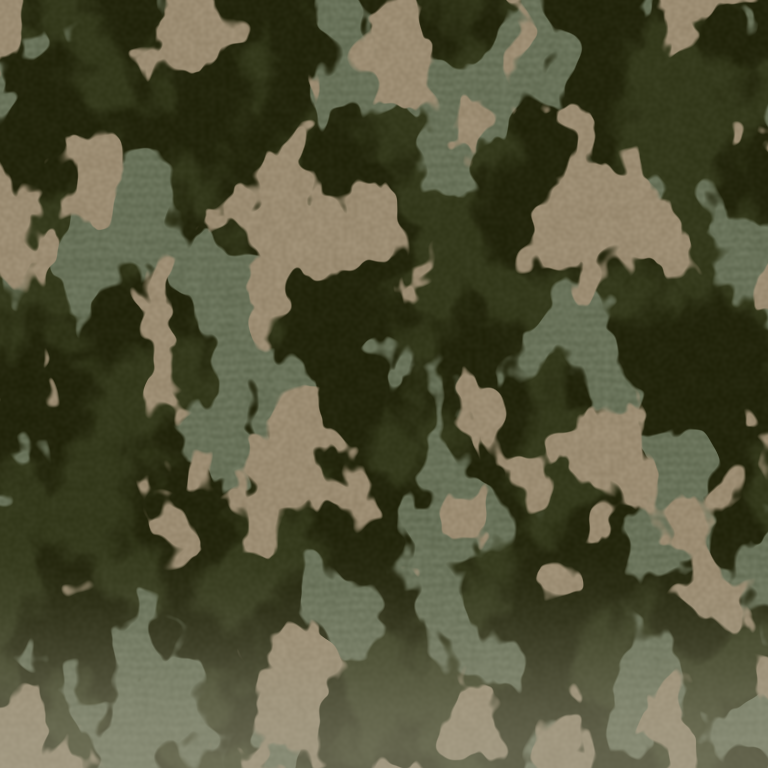
Give the GLSL for this texture, as a WebGL 1 fragment shader.

```glsl
precision highp float;

// Woodland camouflage: ragged tan and sage patches over a dark olive ground.
// Each layer is a thresholded gradient-noise fbm, stretched vertically;
// fine cloth grain and a pale haze along the bottom edge finish it.

uniform vec2 u_resolution;

const vec3 DARK_OLIVE = vec3(0.135, 0.145, 0.048);
const vec3 MOSS = vec3(0.205, 0.225, 0.110);
const vec3 SAGE = vec3(0.410, 0.447, 0.350);
const vec3 TAN = vec3(0.610, 0.550, 0.447);
const vec3 HAZE = vec3(0.660, 0.650, 0.570);

float hash(vec2 p) {
  return fract(sin(dot(p, vec2(127.1, 311.7))) * 43758.5453);
}

// Dot product of a random unit gradient at a lattice cell with the offset to it.
float cornerSlope(vec2 cell, vec2 offset) {
  float angle = 6.28318 * hash(cell);
  return dot(vec2(cos(angle), sin(angle)), offset);
}

float gradientNoise(vec2 p) {
  vec2 cell = floor(p);
  vec2 f = fract(p);
  vec2 blend = f * f * f * (f * (f * 6.0 - 15.0) + 10.0);
  vec2 right = vec2(1.0, 0.0);
  vec2 up = vec2(0.0, 1.0);
  float low = mix(cornerSlope(cell, f), cornerSlope(cell + right, f - right), blend.x);
  float high = mix(cornerSlope(cell + up, f - up), cornerSlope(cell + 1.0, f - 1.0), blend.x);
  return mix(low, high, blend.y);
}

float fbm(vec2 p, float roughness) {
  float sum = 0.0;
  float amplitude = 1.0;
  for (int octave = 0; octave < 4; octave++) {
    sum += amplitude * gradientNoise(p);
    p = mat2(1.6, 1.2, -1.2, 1.6) * p + 17.3;
    amplitude *= roughness;
  }
  return sum;
}

// Coverage of one camouflage layer: scale sets patch size, level its share.
float patchMask(vec2 p, vec2 scale, vec2 seed, float level, float softness) {
  vec2 ripple = vec2(gradientNoise(p * 24.0 + seed), gradientNoise(p * 24.0 - seed));
  float field = fbm((p + 0.016 * ripple) * scale + seed, 0.5);
  return smoothstep(level - softness, level + softness, field);
}

void main() {
  vec2 uv = gl_FragCoord.xy / min(u_resolution.x, u_resolution.y);
  float height = gl_FragCoord.y / u_resolution.y;

  // Patch layers, from the ground up
  float moss = patchMask(uv, vec2(6.5, 5.5), vec2(41.7, 12.9), 0.10, 0.16);
  float sage = patchMask(uv, vec2(7.0, 5.0), vec2(8.3, 63.1), 0.20, 0.035);
  float tan_ = patchMask(uv, vec2(7.6, 5.8), vec2(23.6, 35.4), 0.215, 0.035);

  vec3 color = mix(DARK_OLIVE, MOSS, moss);
  color = mix(color, SAGE, sage);
  color = mix(color, TAN, tan_);

  // Cloth: soft mottling everywhere, faint horizontal ribs on the sage
  float grain = gradientNoise(uv * 150.0) + 0.6 * gradientNoise(uv * 45.0 + 9.0);
  float ribs = sin(uv.y * 520.0 + 3.0 * gradientNoise(uv * 20.0));
  color += 0.035 * grain * mix(0.6, 1.0, max(sage, tan_));
  color += 0.010 * ribs * sage * (1.0 - tan_);

  // Pale haze rising from the bottom edge
  float haze = pow(1.0 - smoothstep(0.0, 0.34, height), 1.3);
  color = mix(color, HAZE, 0.48 * haze);

  gl_FragColor = vec4(color, 1.0);
}
```
